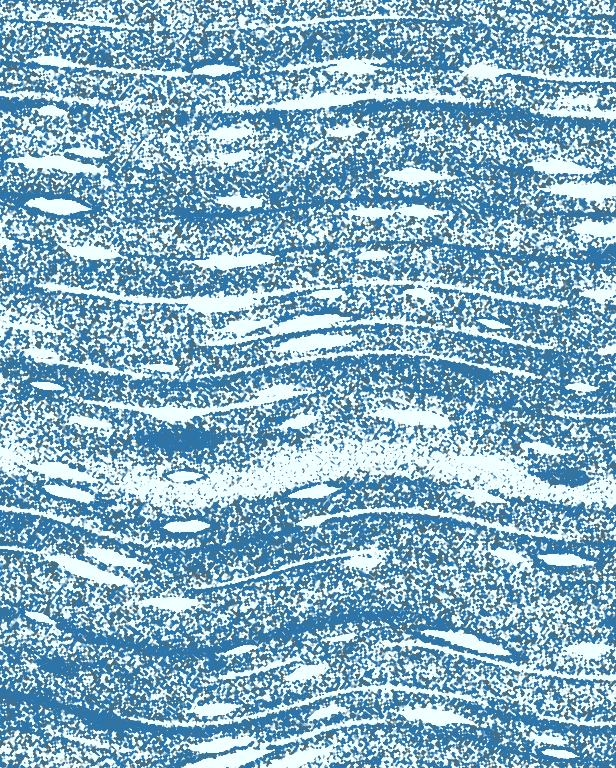
A WebGL 1 fragment shader for this texture:

```glsl
precision highp float;

uniform vec2 u_resolution;

const vec3 PAPER = vec3(0.94, 1.0, 1.0);
const vec3 INK = vec3(0.17, 0.46, 0.67);
const vec3 GREY_INK = vec3(0.30, 0.42, 0.47);

const float BASE_TONE = 0.60;
const float GRAIN_SCALE = 365.0;
const float GRAIN_CONTRAST = 1.4;
const float GRAIN_SOFTNESS = 0.22;
const float FOLD_LENGTH = 0.54;
const float FOLD_CREST = 0.51;
const float FOLD_TOP = 0.010;
const float FOLD_BOTTOM = 0.025;
const float SEAM_PITCH = 0.054;
const float PALE_BED = 0.385;
const float PALE_BED_WIDTH = 0.036;
const vec2 LENS_CELL = vec2(0.17, 0.046);
const float SOLID = 1.35;
const float BARE = -0.4;

float hash(vec2 p) {
  vec3 q = fract(vec3(p.xyx) * 0.1031);
  q += dot(q, q.yzx + 33.33);
  return fract((q.x + q.y) * q.z);
}

float noise(vec2 p) {
  vec2 cell = floor(p);
  vec2 f = fract(p);
  f = f * f * (3.0 - 2.0 * f);
  float low = mix(hash(cell), hash(cell + vec2(1.0, 0.0)), f.x);
  float high = mix(hash(cell + vec2(0.0, 1.0)), hash(cell + 1.0), f.x);
  return mix(low, high, f.y);
}

float bell(float x, float width) {
  return exp(-x * x / (width * width));
}

// Height within the folded strata
float strataHeight(vec2 p) {
  float amplitude = mix(FOLD_BOTTOM, FOLD_TOP, p.y);
  float fold = amplitude * cos(6.28319 * (p.x - FOLD_CREST) / FOLD_LENGTH);
  float sway = 0.014 * (noise(p * vec2(5.0, 4.0) + 7.0) - 0.5);
  float ripple = 0.004 * (noise(p * vec2(18.0, 12.0) + 31.0) - 0.5);
  return p.y - fold + sway + ripple;
}

// Broad beds and stretched mottling
float bedTone(vec2 s) {
  float beds = noise(vec2(s.x * 0.7, s.y * 26.0) + 11.0) - 0.5;
  float streaks = noise(vec2(s.x * 7.0, s.y * 65.0) + 53.0) - 0.5;
  float mottle = noise(s * vec2(28.0, 75.0) + 91.0) - 0.5;
  float pale = bell(s.y - PALE_BED, PALE_BED_WIDTH) + 0.6 * bell(s.y, 0.025);
  return BASE_TONE + 0.28 * beds + 0.24 * streaks + 0.14 * mottle - 0.38 * pale;
}

// Dark seams, some carrying a broken white strip
float addSeams(float tone, vec2 s) {
  float row = floor(s.y / SEAM_PITCH);
  for (int i = -1; i <= 1; i++) {
    float k = row + float(i) + 40.0;
    float centre = (k - 40.0 + 0.2 + 0.6 * hash(vec2(k, 3.0))) * SEAM_PITCH;
    float offPale = 1.0 - bell(centre - PALE_BED, PALE_BED_WIDTH * 0.8);
    float width = mix(0.002, 0.008, pow(hash(vec2(k, 9.0)), 2.0));
    float patches = noise(vec2(s.x * 6.0, k * 7.3));
    float d = s.y - centre;
    float strength = mix(0.25, 0.7, hash(vec2(k, 15.0))) * smoothstep(0.1, 0.6, patches);
    tone += strength * offPale * bell(d, width);
    float stripWidth = mix(0.002, 0.004, hash(vec2(k, 21.0)));
    float stripGap = width + stripWidth;
    float broken = smoothstep(0.3, 0.6, noise(vec2(s.x * 9.0, k * 5.1 + 70.0)));
    float present = step(0.35, hash(vec2(k, 27.0))) * offPale;
    tone -= 0.95 * present * broken * bell(d - stripGap, stripWidth);
  }
  return tone;
}

// Leaf-shaped lenses: bare, outlined or solid
float addLenses(float tone, vec2 s) {
  vec2 home = floor(s / LENS_CELL);
  float ragged = 0.7 * (noise(s * vec2(75.0, 170.0) + 17.0) - 0.5);
  for (int j = -1; j <= 1; j++) {
    for (int i = -1; i <= 1; i++) {
      vec2 cell = home + vec2(float(i), float(j));
      vec2 id = cell + 60.0;
      vec2 jitter = vec2(hash(id + 5.5), hash(id + 19.5));
      vec2 centre = (cell + 0.1 + 0.8 * jitter) * LENS_CELL;
      float size = hash(id + 37.5);
      vec2 extent = mix(vec2(0.022, 0.0045), vec2(0.062, 0.0095), vec2(size * size, size));
      vec2 q = (s - centre) / extent;
      q.y += 0.25 * q.x * (hash(id + 71.5) - 0.5);
      float d = abs(q.y) + q.x * q.x - 1.0 + ragged;
      float kind = hash(id + 83.5);
      float inside = 1.0 - smoothstep(-0.25, 0.15, d);
      float halo = bell(max(d, 0.0), 0.8);
      float below = step(centre.y, 0.94);
      float bare = step(kind, 0.56) * below;
      float outlined = step(0.56, kind) * step(kind, 0.72) * below;
      float solid = step(0.94, kind) * below;
      tone -= 0.13 * halo * bare;
      tone += 0.5 * outlined * bell(d - 0.45, 0.4);
      tone = mix(tone, BARE, inside * (bare + outlined));
      tone = mix(tone, SOLID, 0.75 * halo * solid);
    }
  }
  return tone;
}

void main() {
  vec2 p = gl_FragCoord.xy / u_resolution.y;
  vec2 s = vec2(p.x, strataHeight(p));
  float tone = addLenses(addSeams(bedTone(s), s), s);

  // Stippled ink, turned off the pixel axes
  vec2 g = mat2(0.8, 0.6, -0.6, 0.8) * p * GRAIN_SCALE + 400.0;
  float grain = (noise(g) - 0.5) * GRAIN_CONTRAST + 0.5;
  float cover = smoothstep(-GRAIN_SOFTNESS, GRAIN_SOFTNESS, tone - grain);
  float greyness = smoothstep(0.45, 0.75, noise(g * 0.6 + 130.0));
  greyness *= 1.0 - 0.7 * smoothstep(0.5, 0.95, tone);
  gl_FragColor = vec4(mix(PAPER, mix(INK, GREY_INK, greyness), cover), 1.0);
}
```
